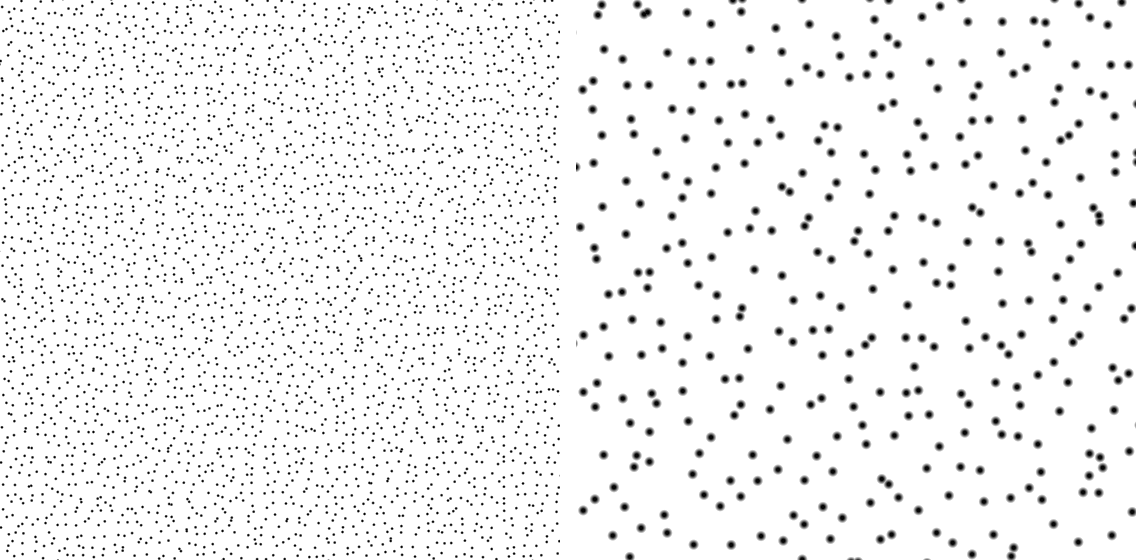
Left, the full canvas; right, a detail of the centre.
This texture is drawn by a three.js fragment shader. Its source:

```glsl
varying vec2 vUv;

const vec3 PAPER = vec3(1.0);
const vec3 INK = vec3(0.02);
const float CELLS = 56.0;        // dots along each side
const float JITTER = 0.9;        // share of the cell a dot may wander over
const float DOT_RADIUS = 0.00212;
const float EDGE_SOFTNESS = 0.00115;

vec2 hash2(vec2 p) {
  vec3 q = fract(p.xyx * vec3(0.1031, 0.1030, 0.0973));
  q += dot(q, q.yzx + 33.33);
  return fract((q.xx + q.yz) * q.zy);
}

// Distance to the nearest dot centre of a jittered grid, in canvas units
float nearestDot(vec2 uv, float cells, float jitter) {
  vec2 p = uv * cells;
  vec2 cell = floor(p);
  float nearest = 4.0;
  for (int y = -1; y <= 1; y++) {
    for (int x = -1; x <= 1; x++) {
      vec2 id = cell + vec2(float(x), float(y));
      vec2 centre = id + 0.5 + (hash2(id + 17.0) - 0.5) * jitter;
      nearest = min(nearest, distance(p, centre));
    }
  }
  return nearest / cells;
}

// Coverage of a disc with a soft linear rim
float discCoverage(float dist, float radius, float softness) {
  return clamp(0.5 + 0.5 * (radius - dist) / softness, 0.0, 1.0);
}

void main() {
  float dist = nearestDot(vUv, CELLS, JITTER);
  float ink = discCoverage(dist, DOT_RADIUS, EDGE_SOFTNESS);
  gl_FragColor = vec4(mix(PAPER, INK, ink), 1.0);
}
```
